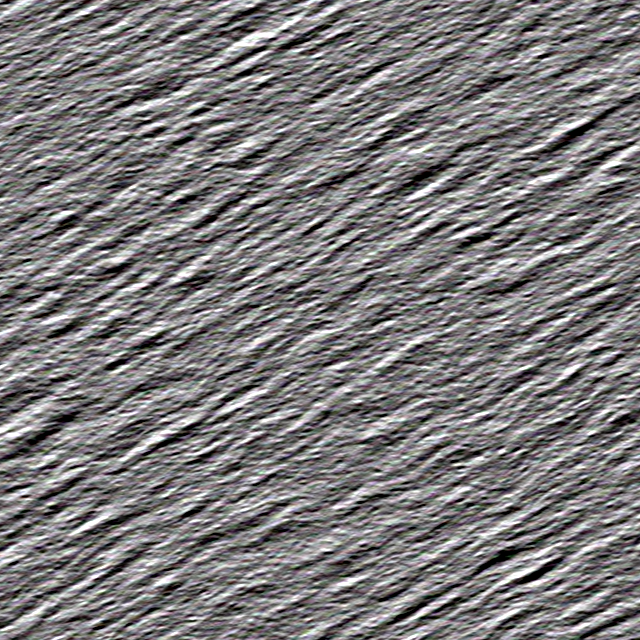
A WebGL 2 fragment shader for this texture:

```glsl
#version 300 es
precision highp float;
// Rough grey stone relief: slanted wind-combed ridges with fine tinted grain.

uniform vec2 u_resolution;
out vec4 fragColor;

const float MEAN_GREY = 0.477;
const vec3 DARK_TINT = vec3(0.014, -0.004, -0.004);
const vec3 LIGHT_TINT = vec3(-0.003, -0.003, 0.008);

// Three random values in 0..1 for a cell and a layer seed
vec3 hash3(vec2 cell, float seed) {
    vec3 q = fract(vec3(cell.xyx) * vec3(0.1031, 0.1030, 0.0973) + seed * 0.137);
    q += dot(q, q.yxz + 33.33);
    return fract((q.xxy + q.yzz) * q.zyx);
}

// Turns the plane so that x runs along the given angle
vec2 alongAngle(vec2 p, float degrees) {
    float a = radians(degrees);
    return vec2(cos(a) * p.x + sin(a) * p.y, cos(a) * p.y - sin(a) * p.x);
}

// Cellular relief: slope across y of smooth bumps and dents, one per cell
float cellSlope(vec2 p, float seed) {
    vec2 cell = floor(p);
    float slope = 0.0;
    for (int j = -1; j <= 1; j++) {
        for (int i = -1; i <= 1; i++) {
            vec2 id = cell + vec2(i, j);
            vec3 rnd = hash3(id, seed);
            vec2 d = p - id - rnd.xy;
            float falloff = max(1.0 - dot(d, d), 0.0);
            slope -= (rnd.z * 2.0 - 1.0) * 6.0 * d.y * falloff * falloff;
        }
    }
    return slope;
}

// Slope noise stretched along an angle; cells are counted per canvas
float streaks(vec2 p, float degrees, vec2 cells, float seed) {
    return cellSlope(alongAngle(p, degrees) * cells, seed);
}

// Gentle bending of the ridges by layered sines
vec2 bend(vec2 p) {
    vec2 broad = vec2(sin(p.y * 9.0 + p.x * 4.0), sin(p.x * 11.0 - p.y * 6.0 + 1.7));
    vec2 tight = vec2(sin(p.y * 37.0 - p.x * 13.0), sin(p.x * 43.0 + p.y * 19.0 + 0.6));
    return p + 0.006 * broad + 0.0014 * tight;
}

// Slow change between calm and deeply carved patches
float carving(vec2 p) {
    float waves = sin(p.x * 8.0 + 2.0 * sin(p.y * 5.0 + 0.8))
                + sin(p.y * 10.0 - p.x * 5.0 + 1.9 * sin(p.x * 7.0))
                + sin(p.x * 19.0 + p.y * 16.0 + 2.4);
    return 1.0 + 0.13 * waves;
}

void main() {
    vec2 p = gl_FragCoord.xy / u_resolution.y;
    vec2 bent = bend(p);

    // Long ridges, crossed by shorter ones at a lower slant
    float ridges = 0.15 * streaks(bent, 31.0, vec2(11.0, 52.0), 1.0)
                 + 0.16 * streaks(bent, 25.0, vec2(25.0, 88.0), 2.0);

    // Flat, crumbly grain
    float grain = 0.17 * streaks(bent, 13.0, vec2(82.0, 175.0), 3.0)
                + 0.06 * streaks(p, 5.0, vec2(190.0, 300.0), 4.0);

    float shade = MEAN_GREY + ridges * carving(p) + grain;

    // Faint colour flecks and a warm-to-cool drift from dark to light
    float warm = streaks(p, 12.0, vec2(75.0, 125.0), 5.0);
    float cool = streaks(p, 18.0, vec2(70.0, 115.0), 6.0);
    vec3 flecks = 0.03 * vec3(warm, -0.5 * (warm + cool), cool);
    vec3 tint = mix(DARK_TINT, LIGHT_TINT, clamp(shade, 0.0, 1.0));

    fragColor = vec4(clamp(shade + flecks + tint, 0.0, 1.0), 1.0);
}
```
